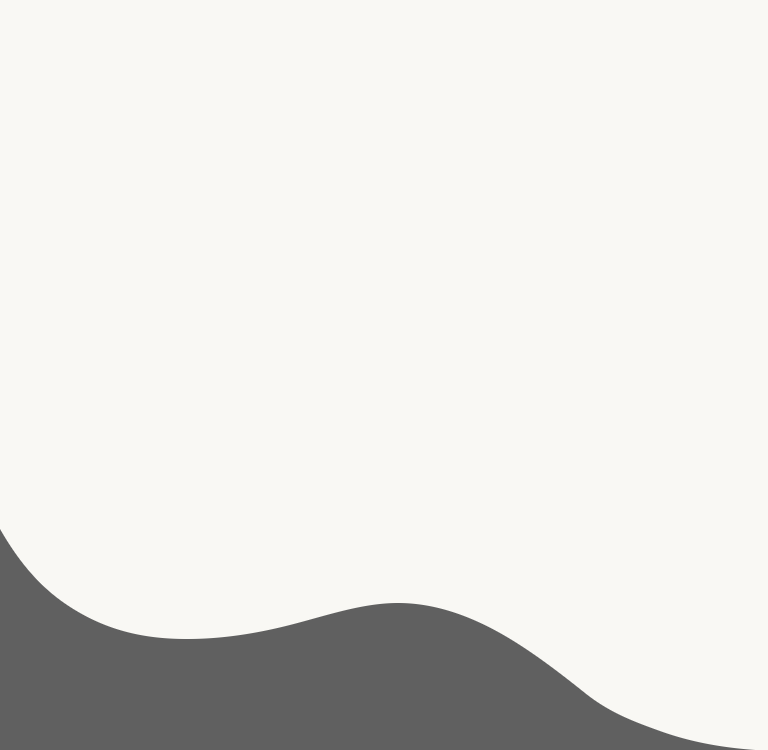
A Shadertoy shader for this background:

```glsl
// Draws a flat cream backdrop with a smooth grey hill rolling down to the right.

const vec3 CREAM = vec3(0.976, 0.973, 0.957);
const vec3 GREY = vec3(0.376);

// Hill outline knots: x, height and slope, in fractions of the canvas
const int KNOT_COUNT = 9;
const vec3 KNOTS[KNOT_COUNT] = vec3[KNOT_COUNT](
    vec3(0.0, 0.2947, -1.79),
    vec3(0.1042, 0.1827, -0.584),
    vec3(0.2435, 0.148, 0.0),
    vec3(0.3776, 0.1667, 0.261),
    vec3(0.5182, 0.196, 0.0),
    vec3(0.651, 0.156, -0.573),
    vec3(0.7617, 0.076, -0.82),
    vec3(0.8594, 0.0253, -0.369),
    vec3(1.0, -0.001, -0.05)
);

// Cubic Hermite curve between two knots
float hermite(vec3 a, vec3 b, float x) {
    float span = b.x - a.x;
    float t = (x - a.x) / span;
    float s = 1.0 - t;
    float level = a.y * s * s * (1.0 + 2.0 * t) + b.y * t * t * (3.0 - 2.0 * t);
    float bend = span * t * s * (a.z * s - b.z * t);
    return level + bend;
}

// Height of the hill at x, from the segment that holds x
float hillHeight(float x) {
    float height = 0.0;
    for (int i = 0; i < KNOT_COUNT - 1; i++) {
        if (x >= KNOTS[i].x) height = hermite(KNOTS[i], KNOTS[i + 1], x);
    }
    return height;
}

void mainImage(out vec4 fragColor, in vec2 fragCoord) {
    vec2 uv = fragCoord / iResolution.xy;

    // Signed field above the outline, scaled to an edge one pixel wide
    float above = uv.y - hillHeight(uv.x);
    float pixel = length(vec2(dFdx(above), dFdy(above)));
    float hill = clamp(0.5 - above / pixel, 0.0, 1.0);

    fragColor = vec4(mix(CREAM, GREY, hill), 1.0);
}
```
